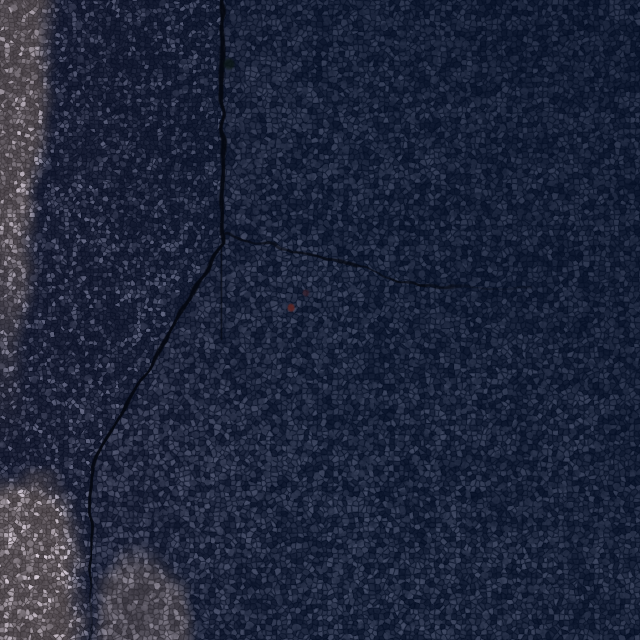
Reproduce this texture procedurally as a WebGL 1 fragment shader.

```glsl
precision highp float;
// Worn asphalt in blue shade: Voronoi gravel in two sizes, a bent dark seam
// between two paved panels, a fine branching crack, and soft patches of warm
// sunlight along the left side and in the lower left corner.

uniform vec2 u_resolution;

#define GRAVEL_SCALE 125.0
#define FINE_SCALE 150.0
#define PEBBLE_SCALE 68.0
#define PEBBLE_SHARE 0.20
#define SEAM_WIDTH 0.0030
#define CRACK_WIDTH 0.0016
#define SHADE_BASE vec3(0.015, 0.055, 0.140)
#define SHADE_GAIN vec3(0.240, 0.235, 0.250)
#define SUN_BASE vec3(0.255, 0.225, 0.235)
#define SUN_GAIN vec3(0.420, 0.410, 0.430)

vec2 hash2(vec2 p) {
  vec3 q = fract(p.xyx * vec3(0.1031, 0.1030, 0.0973));
  q += dot(q, q.yzx + 33.33);
  return fract((q.xx + q.yz) * q.zy);
}

float noise(vec2 p) {
  vec2 i = floor(p), f = fract(p);
  f = f * f * (3.0 - 2.0 * f);
  float low = mix(hash2(i).x, hash2(i + vec2(1.0, 0.0)).x, f.x);
  float high = mix(hash2(i + vec2(0.0, 1.0)).x, hash2(i + 1.0).x, f.x);
  return mix(low, high, f.y);
}

float fbm(vec2 p) {
  return 0.57 * noise(p) + 0.29 * noise(p * 2.1 + 7.3) + 0.14 * noise(p * 4.3 + 19.1);
}

// Voronoi stones: x = distance to centre, y = gap to the next stone, z = stone id
vec3 stones(vec2 p) {
  vec2 cell = floor(p);
  float nearest = 8.0, second = 8.0, id = 0.0;
  for (int j = -1; j <= 1; j++) {
    for (int i = -1; i <= 1; i++) {
      vec2 c = cell + vec2(float(i), float(j));
      float d = length(c + 0.1 + 0.8 * hash2(c) - p);
      if (d < nearest) {
        second = nearest;
        nearest = d;
        id = hash2(c + 57.0).y;
      } else {
        second = min(second, d);
      }
    }
  }
  return vec3(nearest, second - nearest, id);
}

float segment(vec2 p, vec2 a, vec2 b) {
  vec2 pa = p - a, ba = b - a;
  return length(pa - ba * clamp(dot(pa, ba) / dot(ba, ba), 0.0, 1.0));
}

float spot(vec2 p, vec2 centre, float radius) {
  return 1.0 - smoothstep(0.4 * radius, radius, length(p - centre));
}

// Signed distance to the seam: negative on the left panel
float seamSide(vec2 p) {
  float rise = (p.y - 0.27) / 0.35;
  float slant = step(0.0, rise) * step(rise, 1.0);
  float x = mix(0.142, 0.348, clamp(rise, 0.0, 1.0));
  x += 0.006 * (noise(vec2(p.y * 45.0, 3.0)) - 0.5);
  return (p.x - x) * mix(1.0, 0.865, slant);
}

float sunlight(vec2 p) {
  vec2 q = p + 0.035 * (vec2(fbm(p * 14.0), fbm(p * 14.0 + 31.0)) - 0.5);
  float edge = mix(0.030, 0.076, smoothstep(0.30, 0.95, q.y));
  float strip = 1.0 - smoothstep(edge - 0.024, edge + 0.016, q.x);
  strip *= smoothstep(0.27, 0.68, q.y);
  float corner = length(max(q - vec2(0.045, 0.175), 0.0));
  float patchA = 1.0 - smoothstep(0.050, 0.098, corner);
  float patchB = 1.0 - smoothstep(0.72, 1.15, length((q - vec2(0.215, 0.0)) / vec2(0.080, 0.140)));
  return max(max(0.85 * strip, 0.9 * patchA), 0.65 * patchB);
}

void main() {
  vec2 uv = gl_FragCoord.xy / u_resolution;
  float side = seamSide(uv);
  bool leftPanel = side < 0.0;

  // Gravel: broad tones on the right, sparse bright flecks on the left
  vec2 warped = uv + 0.003 * (vec2(noise(uv * 90.0), noise(uv * 90.0 + 41.0)) - 0.5);
  vec3 gravel = stones(warped * (leftPanel ? FINE_SCALE : GRAVEL_SCALE));
  float tone = leftPanel ? 0.21 + 1.05 * pow(gravel.z, 3.5) : 0.18 + 0.76 * pow(gravel.z, 1.35);
  tone *= mix(0.38, 1.0, smoothstep(0.0, 0.45, gravel.y));

  // Scattered larger pebbles, gathered in loose clusters
  vec3 pebble = stones(warped * PEBBLE_SCALE + 13.0);
  float share = PEBBLE_SHARE * (0.4 + 1.2 * fbm(uv * 6.0)) * (leftPanel ? 0.3 : 1.0);
  float mask = step(1.0 - share, pebble.z) * smoothstep(0.04, 0.24, pebble.y);
  mask *= 1.0 - smoothstep(0.28, 0.44, pebble.x);
  tone = mix(tone, 0.48 + 0.25 * noise(uv * 70.0), 0.8 * mask);

  // Grit, mottling and the darker upper right
  tone += 0.13 * (noise(uv * 290.0) - 0.5);
  tone *= 0.82 + 0.36 * fbm(uv * 9.0);
  tone *= mix(1.12, 0.74, smoothstep(0.2, 1.35, 0.8 * uv.x + 0.6 * uv.y));
  tone = max(tone, 0.0);

  vec3 shade = SHADE_BASE + SHADE_GAIN * tone;
  shade += vec3(0.022, 0.004, 0.0) * (1.0 - smoothstep(0.0, 0.6, uv.x));
  vec3 color = mix(shade, SUN_BASE + SUN_GAIN * tone, sunlight(uv));

  // Seam, its short straight offshoot, and the wandering crack
  float width = SEAM_WIDTH * (0.6 + 0.7 * noise(uv * 60.0)) * mix(0.65, 1.25, smoothstep(0.1, 0.8, uv.y));
  float seam = 1.0 - smoothstep(0.5 * width, 1.6 * width, abs(side));
  seam *= mix(0.4, 0.92, smoothstep(0.04, 0.12, uv.y));
  float offshoot = 0.6 * (1.0 - smoothstep(0.0006, 0.0022, segment(uv, vec2(0.346, 0.62), vec2(0.346, 0.47))));
  vec2 bent = uv + vec2(0.0, 0.018 * (fbm(uv * 28.0) - 0.5));
  float path = segment(bent, vec2(0.35, 0.632), vec2(0.47, 0.612));
  path = min(path, segment(bent, vec2(0.47, 0.612), vec2(0.64, 0.555)));
  path = min(path, segment(bent, vec2(0.64, 0.555), vec2(0.83, 0.548)));
  float crack = 1.0 - smoothstep(0.4 * CRACK_WIDTH, 2.0 * CRACK_WIDTH, path);
  crack *= (0.5 + 0.5 * noise(uv * 50.0)) * (1.0 - 0.7 * smoothstep(0.62, 0.8, uv.x));
  color = mix(color, vec3(0.012, 0.025, 0.060), max(seam, max(offshoot, crack)));

  // Moss in the seam and two flakes of red leaf
  color = mix(color, vec3(0.04, 0.09, 0.06), 0.6 * spot(uv, vec2(0.358, 0.90), 0.012));
  color = mix(color, vec3(0.38, 0.15, 0.14), 0.85 * spot(warped, vec2(0.455, 0.520), 0.008));
  color = mix(color, vec3(0.24, 0.12, 0.16), 0.6 * spot(warped, vec2(0.478, 0.543), 0.007));

  gl_FragColor = vec4(color, 1.0);
}
```
